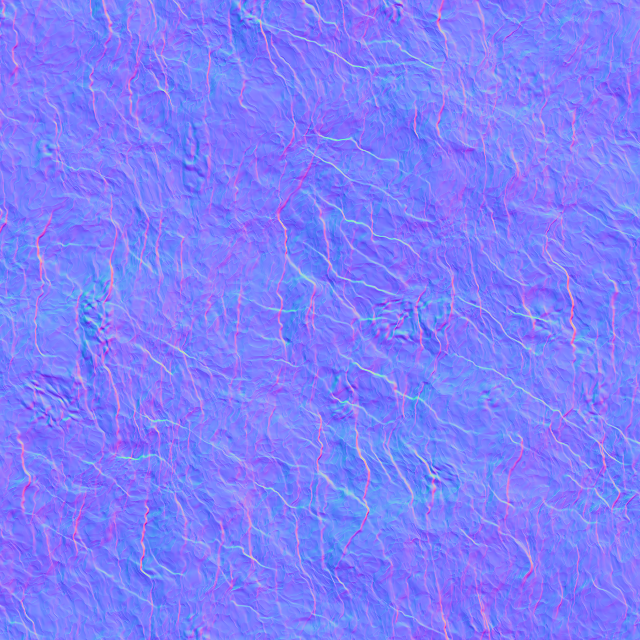
This texture map is drawn by a WebGL 2 fragment shader. Its source:

```glsl
#version 300 es
precision highp float;
// Tangent-space normal map of weathered rock with ragged, mostly vertical cracks.

#define RELIEF 0.021                  // height of the broadest bumps
#define RELIEF_FREQ 4.0               // broadest bumps per canvas
#define RELIEF_GAIN 0.54              // height kept by each finer octave
#define CRACK_CELLS vec2(21.0, 9.0)   // tall plates whose right edges drop
#define CRACK_TILT vec2(0.0080, 0.0012)
#define LEDGE_CELLS vec2(13.0, 23.0)  // slanted plates whose top edges drop
#define LEDGE_TILT vec2(0.0008, 0.0042)
#define FIBRE_CELLS vec2(46.0, 18.0)  // fine upright wrinkles
#define FIBRE_TILT vec2(0.0021, 0.0005)
#define WARP 0.045                    // sideways wander of the edges
#define PEBBLE 0.0035                 // height of the grainy pockets
#define SAMPLE_STEP 0.0014            // distance between height samples

uniform vec2 u_resolution;
out vec4 fragColor;

vec2 hash2(vec2 p) {
  vec3 a = fract(p.xyx * vec3(0.1031, 0.1030, 0.0973));
  a += dot(a, a.yzx + 33.33);
  return fract((a.xx + a.yz) * a.zy);
}

// Smooth value noise, two independent channels in 0..1
vec2 noise2(vec2 p) {
  vec2 cell = floor(p), f = p - cell;
  vec2 u = f * f * f * (f * (f * 6.0 - 15.0) + 10.0);
  vec2 low = mix(hash2(cell), hash2(cell + vec2(1, 0)), u.x);
  vec2 high = mix(hash2(cell + vec2(0, 1)), hash2(cell + vec2(1, 1)), u.x);
  return mix(low, high, u.y);
}

// Cellular noise of tilted plates; a higher sharpness narrows their edges
float plates(vec2 p, vec2 tilt, float sharpness) {
  vec2 home = floor(p);
  float height = 0.0, total = 1e-12;
  for (int y = -1; y <= 1; y++) {
    for (int x = -1; x <= 1; x++) {
      vec2 id = home + vec2(x, y);
      vec2 seed = hash2(id + 71.0);
      vec2 offset = p - id - 0.1 - 0.8 * hash2(id);
      float weight = exp(-sharpness * dot(offset, offset));
      height += weight * seed.x * seed.x * dot(offset, tilt);
      total += weight;
    }
  }
  return height / total;
}

// Octaves of bumps, each turned its own way; finer ones are creased and upright
float relief(vec2 p) {
  float height = 0.0, amplitude = RELIEF, frequency = RELIEF_FREQ;
  for (int i = 0; i < 6; i++) {
    float octave = float(i);
    float angle = 0.25 + 0.65 * sin(octave * 2.4 + 0.6);
    float c = cos(angle), s = sin(angle);
    vec2 stretch = vec2(mix(0.75, 1.3, octave / 5.0), 1.0);
    vec2 n = noise2(mat2(c, -s, s, c) * p * frequency * stretch + 17.7 * octave);
    float crease = 1.0 - abs(2.0 * n.y - 1.0);
    height += amplitude * mix(n.x, crease, 0.4 * smoothstep(0.5, 3.0, octave));
    frequency *= 2.03;
    amplitude *= RELIEF_GAIN;
  }
  return height;
}

// Bends straight plate edges into ragged lines
vec2 wander(vec2 p) {
  vec2 shift = vec2(0.0);
  float frequency = 6.0, amplitude = WARP;
  for (int i = 0; i < 4; i++) {
    shift += amplitude * (noise2(p * frequency + 31.0) - 0.5);
    frequency *= 2.7;
    amplitude *= 0.43;
  }
  return p + shift;
}

float rockHeight(vec2 p) {
  vec2 q = wander(p);
  vec2 patches = smoothstep(0.3, 0.75, noise2(q * vec2(11.0, 8.0) + 9.0));
  vec2 upright = vec2(q.x + 0.05 * q.y, q.y);
  vec2 slanted = vec2(q.x, q.y + 0.5 * q.x);

  float height = relief(mix(p, q, 0.8));
  height += plates(upright * CRACK_CELLS, CRACK_TILT, 32.0) * mix(0.2, 1.0, patches.x);
  height += plates(slanted * LEDGE_CELLS + 40.0, LEDGE_TILT, 28.0) * mix(0.25, 1.0, patches.y);
  height += plates(upright * FIBRE_CELLS + 90.0, FIBRE_TILT, 15.0);

  // Scattered grainy pockets
  float pocket = smoothstep(0.84, 0.94, noise2(p * vec2(13.0, 8.0) + 53.0).x);
  return height + PEBBLE * pocket * noise2(q * 130.0).x;
}

void main() {
  vec2 p = gl_FragCoord.xy / u_resolution.y;
  float here = rockHeight(p);
  float right = rockHeight(p + vec2(SAMPLE_STEP, 0.0));
  float above = rockHeight(p + vec2(0.0, SAMPLE_STEP));
  vec2 slope = (vec2(right, above) - here) / SAMPLE_STEP;
  vec3 normal = normalize(vec3(-slope, 1.0));
  fragColor = vec4(0.5 + 0.5 * normal, 1.0);
}
```
